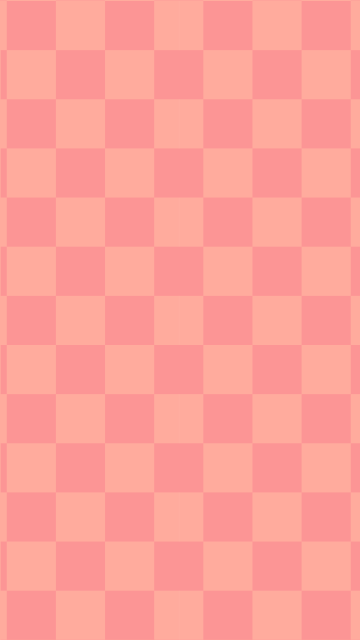
A WebGL 1 fragment shader for this pattern:

```glsl
precision mediump float;
// Two-tone coral checkerboard with a thin pale trim and a faint centre seam.

uniform vec2 u_resolution;

// Lengths are fractions of the canvas width.
const float CELL = 0.1365;
const vec2 ORIGIN = vec2(0.0188, 0.0005);
const float TRIM_WIDTH = 0.0024;
const float TRIM_OPACITY = 0.8;
const float SEAM_X = 0.498;
const float SEAM_WIDTH = 0.0023;
const float SEAM_OPACITY = 0.3;

const vec3 ROSE = vec3(0.990, 0.584, 0.584);
const vec3 PEACH = vec3(1.000, 0.671, 0.616);
const vec3 PALE_PEACH = vec3(1.000, 0.700, 0.660);

// Square wave of period two, positive on 0..1, with edges one pixel wide.
vec2 smoothSquareWave(vec2 p, float pixel) {
  vec2 edgeDistance = abs(mod(p - 0.5, 2.0) - 1.0) - 0.5;
  return clamp(2.0 * edgeDistance / pixel, -1.0, 1.0);
}

// Coverage of a band whose half width minus distance is given.
float coverage(float inside, float pixel) {
  return clamp(inside / pixel + 0.5, 0.0, 1.0);
}

void main() {
  float pixel = 1.0 / u_resolution.x;
  vec2 p = gl_FragCoord.xy * pixel;
  float top = u_resolution.y * pixel;

  // Checker: the product of the two waves is positive on rose cells.
  vec2 wave = smoothSquareWave((p - ORIGIN) / CELL, pixel / CELL);
  float rose = 0.5 + 0.5 * wave.x * wave.y;
  vec3 color = mix(PEACH, ROSE, rose);

  // Faint vertical seam, visible on the peach cells only.
  float seam = coverage(0.5 * SEAM_WIDTH - abs(p.x - SEAM_X), pixel);
  color = mix(color, PALE_PEACH, seam * SEAM_OPACITY * (1.0 - rose));

  // Pale trim along the left and top borders.
  float borderDistance = min(p.x, top - p.y);
  float trim = coverage(TRIM_WIDTH - borderDistance, pixel);
  color = mix(color, PEACH, trim * TRIM_OPACITY);

  gl_FragColor = vec4(color, 1.0);
}
```
